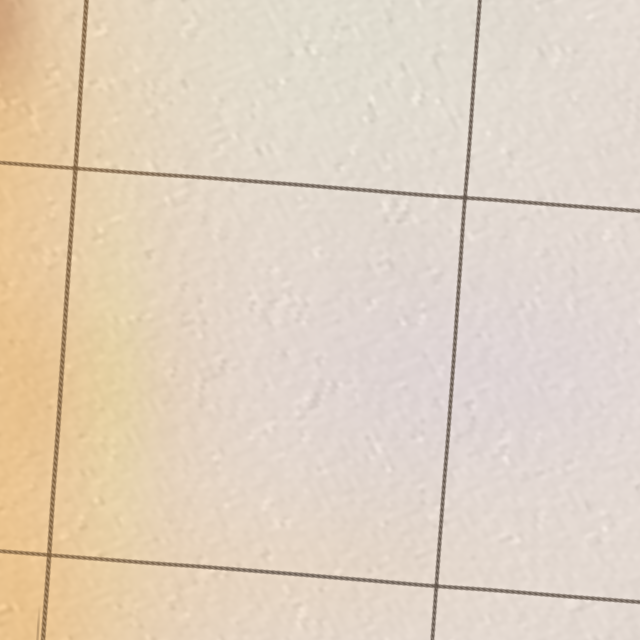
Reproduce this pattern procedurally as a three.js fragment shader.

```glsl
// Pale grained sheet crossed by a wide, slightly tilted grid of twisted thread lines.
// A skewed lattice places the lines; smooth gradients tint the sheet from amber at
// the left to cool cream at the right, and embossed value noise gives the grain.
varying vec2 vUv;

float hash(vec2 p) {
  vec3 q = fract(vec3(p.xyx) * 0.1031);
  q += dot(q, q.yzx + 33.33);
  return fract((q.x + q.y) * q.z);
}

float noise(vec2 p) {
  vec2 cell = floor(p);
  vec2 f = fract(p);
  f = f * f * (3.0 - 2.0 * f);
  return mix(mix(hash(cell), hash(cell + vec2(1.0, 0.0)), f.x),
             mix(hash(cell + vec2(0.0, 1.0)), hash(cell + vec2(1.0, 1.0)), f.x), f.y);
}

float blob(vec2 p, vec2 center, vec2 radius) {
  vec2 d = (p - center) / radius;
  return exp(-dot(d, d));
}

vec3 sheetColor(vec2 p) {
  float cloud = noise(p * 5.0 + 3.0) - 0.5;
  float x = max(p.x + 0.08 * (p.y - 0.4) + 0.05 * cloud, 0.0);
  float warmth = exp(-pow(x / 0.24, 1.5));
  vec3 color = mix(vec3(0.89, 0.85, 0.82), vec3(0.915, 0.765, 0.56), warmth);

  // Broad tints: green-white above, lilac at the middle right, peach below
  color += vec3(-0.005, 0.018, 0.0) * blob(p, vec2(0.5, 0.95), vec2(0.35, 0.25));
  color += vec3(-0.015, -0.015, 0.015) * blob(p, vec2(0.75, 0.42), vec2(0.35, 0.16));
  color += vec3(0.005, -0.01, -0.035) * blob(p, vec2(0.45, 0.1), vec2(0.3, 0.12));
  color += vec3(0.0, 0.025, -0.015) * blob(p, vec2(0.18, 0.4), vec2(0.06, 0.3));
  color -= vec3(0.12, 0.16, 0.13) * blob(p, vec2(-0.02, 0.98), vec2(0.07, 0.12));
  return color + 0.015 * cloud;
}

// Relief lit from the upper left, with a few stronger dents
float paperGrain(vec2 p) {
  vec2 q = vec2(p.x + 0.5 * p.y, p.y - 0.4 * p.x) * 110.0;
  vec2 light = vec2(-0.5, 0.5);
  float relief = noise(q + light) - noise(q - light);
  float dents = smoothstep(0.65, 0.9, noise(p * 38.0 + 17.0));
  return relief * (0.022 + 0.05 * dents) + 0.012 * (noise(p * 60.0) - 0.5);
}

// Returns coverage and twist brightness of a thread
vec2 thread(float across, float along, float halfWidth) {
  across += 0.0016 * (noise(vec2(along * 9.0, halfWidth * 9000.0)) - 0.5);
  float twist = sin(6.2832 * (along * 112.0 + across * 130.0));
  float edge = halfWidth + 0.0004 * twist;
  return vec2(1.0 - smoothstep(edge - 0.0017, edge + 0.0017, abs(across)), twist);
}

void main() {
  vec2 p = vUv;
  vec3 color = sheetColor(p) + paperGrain(p);

  // Skewed lattice with a slight perspective spread
  vec2 pitch = vec2(0.608 + 0.006 * p.y, 0.607 + 0.004 * p.x);
  vec2 lattice = vec2(p.x - 0.0677 - 0.068 * p.y, p.y - 0.139 + 0.08 * p.x) / pitch;
  vec2 index = floor(lattice + 0.5);
  vec2 across = (lattice - index) * pitch;

  vec2 upright = thread(across.x, p.y, 0.0035 - 0.0006 * index.x);
  vec2 level = thread(across.y, p.x, 0.0029);

  // Pale rim beside each thread
  float rim = exp(-pow(min(abs(across.x), abs(across.y)) / 0.008, 2.0));
  color += 0.015 * rim;

  // Brown threads in the amber light, grey elsewhere
  vec3 ink = mix(vec3(0.56, 0.44, 0.30), vec3(0.44, 0.39, 0.35), smoothstep(0.0, 0.5, p.x));
  color = mix(color, ink + 0.07 * level.y, 0.9 * level.x);
  color = mix(color, ink + 0.08 * upright.y, 0.93 * upright.x);
  color = mix(color, ink - 0.08, 0.7 * upright.x * level.x);

  // Loose strand beside the lower left thread
  float strand = 1.0 - smoothstep(0.0005, 0.003, abs(p.x - 0.0585 - 0.06 * p.y));
  color = mix(color, ink, 0.45 * strand * (1.0 - smoothstep(0.02, 0.06, p.y)));

  gl_FragColor = vec4(clamp(color, 0.0, 1.0), 1.0);
}
```
